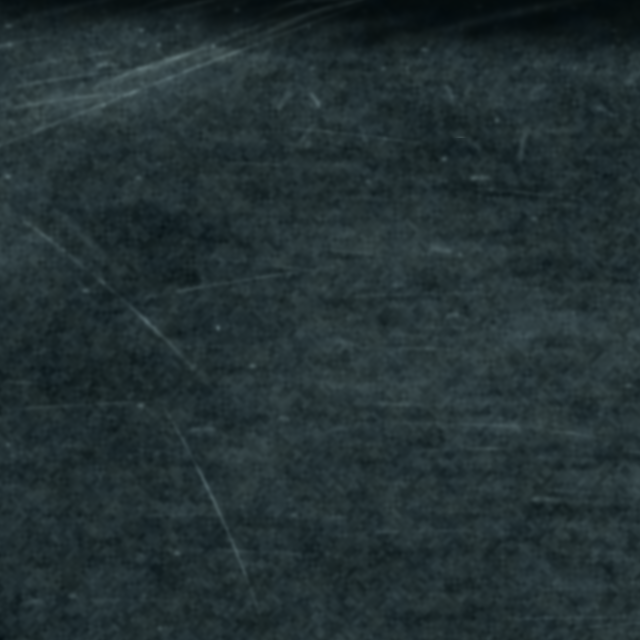
Give the GLSL for this texture, as a Shadertoy shader.

```glsl
// A dark, worn slate-teal surface: clumped grain, near-horizontal brushing,
// a streaky shadowed top edge, and pale broken scratches, flecks and dust.
// One tone value is summed from noise and bowed strokes, then tinted.

const float BASE_TONE = 0.136;
const float GRAIN_AMOUNT = 0.105;
const float CLUMP_AMOUNT = 0.060;
const float BRUSH_AMOUNT = 0.075;
const float CLOUD_AMOUNT = 0.060;
const float TINT_AMOUNT = 0.014;
const float SHADOW_DEPTH = 0.88;
const float DUST_CELLS = 34.0;
const int FAN_COUNT = 22;
const int HAIRLINE_COUNT = 44;
const int FLECK_COUNT = 34;
const vec3 TINT_OFFSET = vec3(0.0, 0.04, 0.05);
const vec3 TINT_GAIN = vec3(1.0, 1.1, 1.1);

float hash(vec2 p) {
    return fract(sin(dot(p, vec2(127.1, 311.7))) * 43758.5453);
}

float noise(vec2 p) {
    vec2 cell = floor(p), f = fract(p);
    f = f * f * (3.0 - 2.0 * f);
    float low = mix(hash(cell), hash(cell + vec2(1, 0)), f.x);
    float high = mix(hash(cell + vec2(0, 1)), hash(cell + vec2(1, 1)), f.x);
    return mix(low, high, f.y);
}

vec2 turn(vec2 p, float angle) {
    float c = cos(angle), s = sin(angle);
    return vec2(c * p.x + s * p.y, c * p.y - s * p.x);
}

// Soft elliptical patch, 1 at its centre.
float patchAt(vec2 p, vec2 centre, vec2 radius) {
    vec2 q = (p - centre) / radius;
    return exp(-dot(q, q));
}

// Bowed stroke with faded ends and an uneven, broken body.
float stroke(vec2 p, vec2 centre, float angle, float halfLength, float bow, float width) {
    vec2 q = turn(p - centre, angle);
    float along = q.x / halfLength;
    float across = (q.y - bow * (1.0 - along * along)) / width;
    float ends = 1.0 - smoothstep(0.3, 1.0, abs(along));
    float seed = angle * 90.0 + centre.x * 37.0;
    float wear = noise(vec2(q.x * 28.0, seed)) * (0.5 + noise(vec2(q.x * 95.0, seed + 7.0)));
    return ends * (0.2 + 1.2 * wear) * exp(-across * across);
}

float strokeBetween(vec2 p, vec2 a, vec2 b, float bow, float width) {
    vec2 d = b - a;
    return stroke(p, 0.5 * (a + b), atan(d.y, d.x), 0.55 * length(d), bow, width);
}

// Grain, clumps, brushing and broad light and dark patches.
float surface(vec2 p) {
    float grain = 0.5 * noise(turn(p, 0.3) * 85.0) + 0.5 * noise(turn(p, 0.8) * 150.0) - 0.5;
    float clump = 0.6 * noise(turn(p, 0.2) * vec2(26.0, 36.0)) + 0.4 * noise(turn(p, -0.4) * 55.0) - 0.5;
    vec2 b = turn(p, -0.04 + 0.06 * (noise(p * 2.0) - 0.5));
    float brush = 0.55 * noise(b * vec2(8.0, 55.0)) + 0.45 * noise(b * vec2(20.0, 115.0) + 9.0) - 0.5;
    float cloud = 0.6 * noise(p * vec2(5.0, 8.0) + 3.0) + 0.4 * noise(p * vec2(12.0, 17.0)) - 0.5;
    float tone = BASE_TONE + GRAIN_AMOUNT * grain + CLUMP_AMOUNT * clump + CLOUD_AMOUNT * cloud;
    tone += BRUSH_AMOUNT * brush * (0.4 + 0.65 * smoothstep(0.1, 0.6, p.x));
    tone -= 0.038 * patchAt(p, vec2(0.05, 0.40), vec2(0.16, 0.09));
    tone -= 0.026 * patchAt(p, vec2(0.27, 0.60), vec2(0.16, 0.09));
    tone -= 0.018 * patchAt(p, vec2(0.75, 0.72), vec2(0.30, 0.06));
    tone += 0.035 * patchAt(p, vec2(0.0, 0.60), vec2(0.09, 0.12));
    tone += 0.018 * patchAt(p, vec2(0.75, 0.42), vec2(0.40, 0.25));
    return tone;
}

// Slanting streaks and haze in the upper left.
float fan(vec2 p) {
    vec2 q = turn(p - vec2(0.16, 0.885), 0.27);
    float streaks = 0.6 * noise(q * vec2(4.0, 55.0)) + 0.4 * noise(q * vec2(8.0, 120.0));
    float light = patchAt(q, vec2(0.0), vec2(0.27, 0.085)) * (0.005 + 0.105 * streaks);
    for (int i = 0; i < FAN_COUNT; i++) {
        float n = float(i);
        float x = -0.05 + 0.62 * hash(vec2(n, 1.0));
        vec2 centre = vec2(x, 0.78 + 0.33 * x + 0.16 * hash(vec2(n, 2.0)));
        float angle = 0.12 + 0.3 * hash(vec2(n, 3.0));
        float reach = 0.08 + 0.16 * hash(vec2(n, 4.0));
        light += (0.02 + 0.05 * hash(vec2(n, 5.0))) * stroke(p, centre, angle, reach, 0.006, 0.0042);
    }
    light += 0.08 * strokeBetween(p, vec2(-0.1, 0.73), vec2(0.64, 1.02), 0.005, 0.004);
    light += 0.05 * strokeBetween(p, vec2(-0.1, 0.93), vec2(0.25, 1.02), 0.004, 0.006);
    return light + 0.07 * strokeBetween(p, vec2(0.58, 0.925), vec2(1.0, 1.02), 0.004, 0.007);
}

// Long arcs, faint hairlines and short flecks.
float scratches(vec2 p) {
    float light = 0.10 * strokeBetween(p, vec2(-0.02, 0.69), vec2(0.33, 0.39), 0.018, 0.0042);
    light += 0.05 * strokeBetween(p, vec2(0.0, 0.74), vec2(0.22, 0.53), 0.012, 0.008);
    light += 0.10 * strokeBetween(p, vec2(0.225, 0.41), vec2(0.41, 0.02), 0.016, 0.0038);
    light += 0.05 * strokeBetween(p, vec2(0.2, 0.53), vec2(0.54, 0.585), 0.003, 0.0036);
    for (int i = 0; i < HAIRLINE_COUNT; i++) {
        float n = float(i);
        vec2 centre = vec2(hash(vec2(n, 11.0)), 0.8 * hash(vec2(n, 12.0)));
        float angle = 0.22 * (hash(vec2(n, 13.0)) - 0.65);
        float reach = 0.03 + 0.14 * hash(vec2(n, 14.0));
        light += (0.012 + 0.036 * hash(vec2(n, 15.0))) * stroke(p, centre, angle, reach, 0.003, 0.0038);
    }
    for (int i = 0; i < FLECK_COUNT; i++) {
        float n = float(i);
        float height = i % 2 == 0 ? 0.75 * hash(vec2(n, 22.0)) : 0.77 + 0.14 * hash(vec2(n, 22.0));
        float angle = (i % 2 == 0 ? 0.5 : 2.8) * (hash(vec2(n, 23.0)) - 0.5);
        float reach = 0.012 + 0.024 * hash(vec2(n, 24.0));
        light += 0.08 * stroke(p, vec2(hash(vec2(n, 21.0)), height), angle, reach, 0.004, 0.0048);
    }
    return light;
}

// Small soft specks, denser in the upper band.
float dust(vec2 p) {
    vec2 cell = floor(p * DUST_CELLS);
    vec2 spot = 0.35 + 0.3 * vec2(hash(cell + 31.0), hash(cell + 47.0));
    float density = 0.05 + 0.2 * smoothstep(0.65, 0.85, p.y);
    float present = step(hash(cell + 59.0), density);
    vec2 radius = vec2(0.13 + 0.1 * hash(cell + 67.0), 0.15);
    return present * (0.025 + 0.13 * pow(hash(cell + 73.0), 3.0)) * patchAt(fract(p * DUST_CELLS), spot, radius);
}

void mainImage(out vec4 fragColor, in vec2 fragCoord) {
    vec2 p = fragCoord / iResolution.xy;
    float ragged = noise(turn(p, 0.22) * vec2(5.0, 38.0)) + 0.5 * noise(p * 24.0) - 0.75;
    float edge = mix(0.98, 0.95, smoothstep(0.15, 0.5, p.x)) + 0.035 * ragged;
    float shadow = SHADOW_DEPTH * smoothstep(edge - 0.065, edge + 0.035, p.y);
    float tone = surface(p) * (1.0 - shadow);
    tone += (fan(p) + scratches(p) + dust(p)) * (1.0 - 0.4 * shadow);
    vec3 color = TINT_OFFSET * (1.0 - 0.3 * shadow) + TINT_GAIN * max(tone, 0.0);
    color += TINT_AMOUNT * (noise(p * 34.0 + 5.0) - 0.5) * vec3(-0.4, 0.0, 1.0);
    fragColor = vec4(color, 1.0);
}
```
